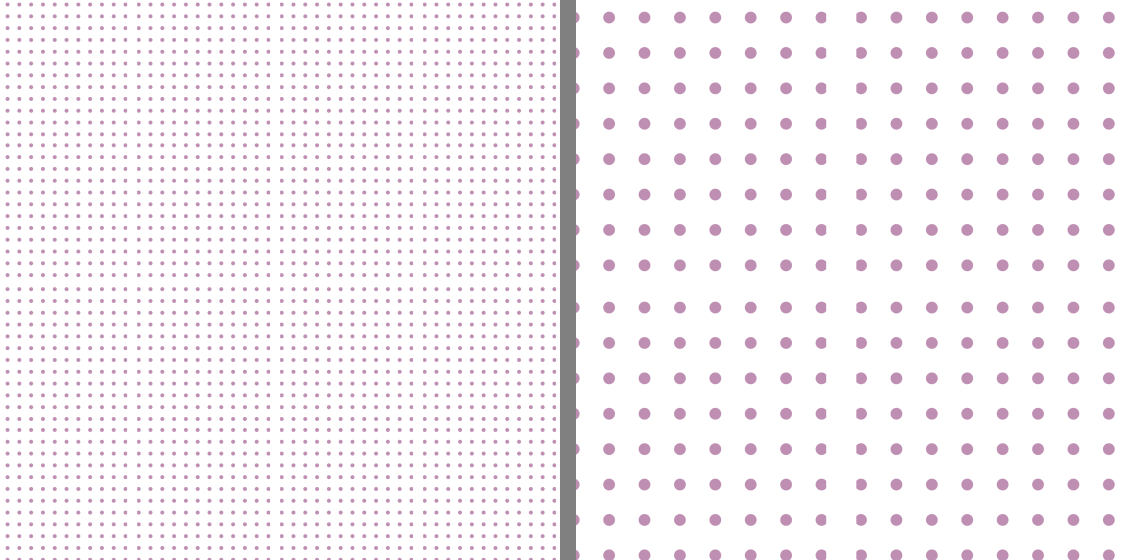
Left: the whole. Right: its middle third, enlarged.
Reproduce this pattern procedurally as a WebGL 2 fragment shader.

```glsl
#version 300 es
precision highp float;
// Small mauve dots on white, in blocks of 12 by 12 with slightly uneven seams.

uniform vec2 u_resolution;
out vec4 fragColor;

const vec3 PAPER = vec3(1.0);
const vec3 MAUVE = vec3(0.745, 0.56, 0.70);

const float PITCH = 0.02107;        // spacing of dots inside a block
const float LAST_DOT = 11.0;        // index of the last dot in a block
const float DOT_RADIUS = 0.0035;
const float SEAM_TRIM = 0.0028;     // flat side of dots beside a vertical seam
const float EDGE_SOFTNESS = 0.7;    // half width of an edge, in samples

const vec2 FIRST_DOT = vec2(-0.0076, 0.0081); // measured from the upper left
const vec2 PERIOD = vec2(0.2553, 0.5083);     // one block wide, two blocks high
const float SECOND_BLOCK = 0.2514;            // drop from first to second block

// Position within a repeat, starting half a pitch before its first dot.
vec2 repeatBlock(vec2 p) {
    float margin = 0.5 * PITCH;
    vec2 q = mod(p - FIRST_DOT + margin, PERIOD) - margin;
    q.y -= SECOND_BLOCK * step(SECOND_BLOCK - margin, q.y);
    return q;
}

// Signed distance to the nearest dot, trimmed at the block's sides.
float dotDistance(vec2 q) {
    vec2 index = clamp(floor(q / PITCH + 0.5), 0.0, LAST_DOT);
    vec2 offset = q - index * PITCH;
    float dist = length(offset) - DOT_RADIUS;
    if (index.x < 0.5) dist = max(dist, -offset.x - SEAM_TRIM);
    if (index.x > LAST_DOT - 0.5) dist = max(dist, offset.x - SEAM_TRIM);
    return dist;
}

void main() {
    vec2 p = gl_FragCoord.xy / u_resolution;
    p.y = 1.0 - p.y;

    float edge = EDGE_SOFTNESS / min(u_resolution.x, u_resolution.y);
    float ink = 1.0 - smoothstep(-edge, edge, dotDistance(repeatBlock(p)));
    fragColor = vec4(mix(PAPER, MAUVE, ink), 1.0);
}
```
